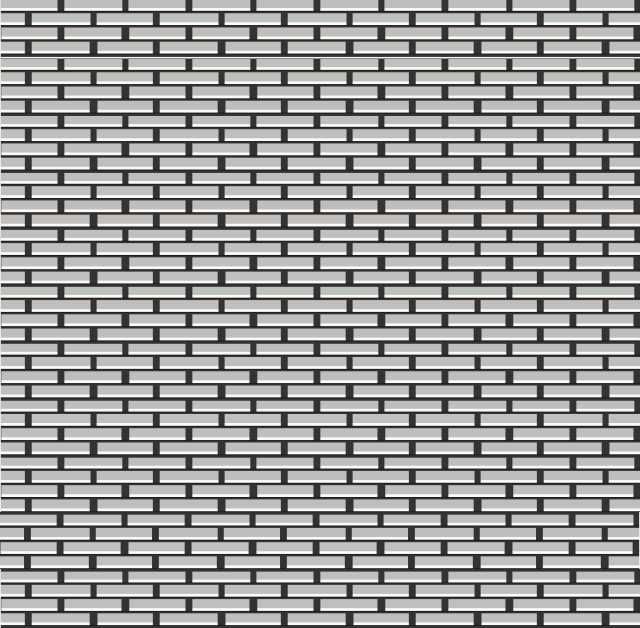
A Shadertoy shader for this pattern:

```glsl
// Running-bond wall of long pale grey bricks with a white lower lip and dark mortar.
// Courses and joints are folded into repeating cells; small offsets per group of
// four courses, alternating joint widths and a hashed tint vary the repeats.

const float COLUMNS = 10.0;
const float COURSES = 44.0;
const float GROUP = 4.0;             // courses per repeating group

// Vertical layout inside a course, measured downward from the middle of its bed
const float BRICK_TOP = 0.085;
const float FIRST_TOP = 0.155;       // first course of a group starts lower
const float LIP_TOP = 0.72;
const float BRICK_BOTTOM = 0.915;
const float COURSE_PHASE = 0.115;
const float TOP_LIFT = 0.04;         // extra lift of the uppermost group
const float BED_CORE = 0.945;        // centre of the darkest part of the bed
const float BED_CORE_HALF = 0.04;

// Joint positions and widths in brick lengths
const float EVEN_JOINT = 0.952;
const float ODD_JOINT = 0.442;
const float EVEN_SHIFT = 0.007;
const float ODD_SHIFT = 0.02;
const float JOINT = 0.107;
const float NARROW_JOINT = 0.095;
const float WIDE_JOINT = 0.122;

// Seams in units of the canvas
const float SEAM = 0.0024;           // light seam below the top group
const float MARGIN = 0.0013;         // light strip at the side
const float SLIPPED_GROUP = 9.0;     // this group sits slightly to the left

const vec3 FACE = vec3(0.75, 0.75, 0.743);
const vec3 LIP = vec3(0.975);
const vec3 MORTAR = vec3(0.20);
const vec3 SHADOW = vec3(0.12);
const vec3 SEAM_COLOR = vec3(0.95);
const float TINT = 0.018;

float hash(float n) {
    return fract(sin(n * 12.9898) * 43758.5453);
}

// Fraction of a pixel lying on the positive side of an edge
float coverage(float dist, float pixel) {
    return clamp(dist / pixel + 0.5, 0.0, 1.0);
}

float band(float x, float low, float high, float pixel) {
    return coverage(x - low, pixel) - coverage(x - high, pixel);
}

// Coverage of brick between the vertical joints of one course
float betweenJoints(float x, float course, float pixel) {
    float oddCourse = mod(course, 2.0);
    float u = x * COLUMNS - mix(EVEN_JOINT, ODD_JOINT, oddCourse);
    float index = floor(u + 0.5);
    float oddJoint = mod(index, 2.0);
    float shift = mix(EVEN_SHIFT, ODD_SHIFT, oddCourse) * oddJoint;
    float oddWidth = mix(NARROW_JOINT, WIDE_JOINT, step(2.0, mod(course, GROUP)));
    float width = mix(JOINT, oddWidth, oddJoint);
    return coverage(abs(u - index - shift) - 0.5 * width, pixel * COLUMNS);
}

void mainImage(out vec4 fragColor, in vec2 fragCoord) {
    vec2 pixel = 1.0 / iResolution.xy;
    vec2 uv = fragCoord * pixel;
    float down = 1.0 - uv.y;

    // Courses, counted from the top
    float pitch = (1.0 - SEAM) / COURSES;
    float seamTop = GROUP * pitch;
    float wallY = down < seamTop ? down + TOP_LIFT * pitch
                                 : max(down - SEAM, seamTop);
    float rows = wallY / pitch + COURSE_PHASE;
    float course = floor(rows);
    float v = fract(rows);
    float pixelV = pixel.y / pitch;

    // Sideways placement of the group
    float slipped = 1.0 - step(0.5, abs(floor(course / GROUP) - SLIPPED_GROUP));
    float x = uv.x + slipped * MARGIN;

    // Mortar with a dark line below the bricks
    float coreDistance = abs(fract(v - BED_CORE + 0.5) - 0.5);
    vec3 color = mix(MORTAR, SHADOW, coverage(BED_CORE_HALF - coreDistance, pixelV));

    // Brick face and lip, tinted a little per course
    float firstCourse = 1.0 - step(0.5, mod(course, GROUP));
    float top = mix(BRICK_TOP, FIRST_TOP, firstCourse);
    vec3 noise = vec3(hash(course + 1.0), hash(course + 51.0), hash(course + 101.0));
    vec3 face = FACE + TINT * (noise - 0.5);
    vec3 brick = mix(face, LIP, coverage(v - LIP_TOP, pixelV));
    float mask = band(v, top, BRICK_BOTTOM, pixelV) * betweenJoints(x, course, pixel.x);
    color = mix(color, brick, mask);

    // Light seams between groups and at the sides
    float seam = band(down, seamTop, seamTop + SEAM, pixel.y);
    float wall = band(x, MARGIN, 1.0, pixel.x);
    wall = mix(wall, coverage(x - MARGIN, pixel.x), 1.0 - slipped);
    color = mix(color, SEAM_COLOR, max(seam, 1.0 - wall));

    fragColor = vec4(color, 1.0);
}
```
